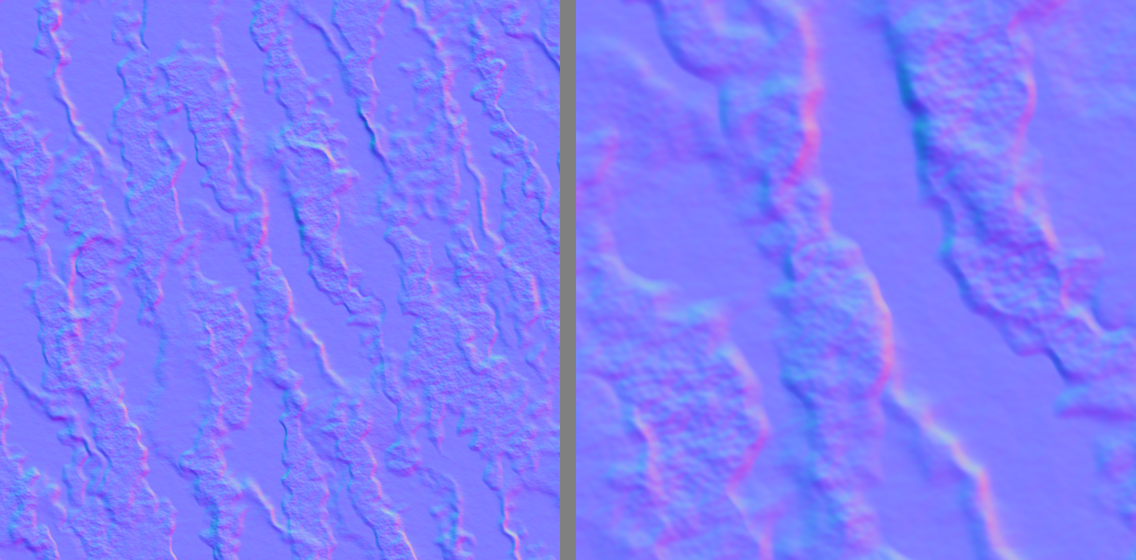
Left, the full canvas; right, a detail of the centre.
Reproduce this texture map procedurally as a Shadertoy shader.

```glsl
// Tangent-space normal map of weathered rock with slanted ridges and crumbly plates.

// Layout, in canvas units
const vec2  GRAIN_DIR     = vec2(0.42, -0.907); // direction the ridges run
const float GRAIN_STRETCH = 2.0;                // elongation along the grain
const float RIDGE_FREQ    = 6.5;
const float PLATE_FREQ    = 14.0;
const float ROUGH_FREQ    = 46.0;
const float WARP_FREQ     = 8.0;
const float WARP_AMOUNT   = 0.040;
const float JAG_FREQ      = 27.0;
const float JAG_AMOUNT    = 0.016;

// Relief heights, in canvas units
const float RIDGE_HEIGHT  = 0.0042;
const float LEDGE_HEIGHT  = 0.0030;
const float PLATE_HEIGHT  = 0.0032;
const float ROUGH_HEIGHT  = 0.0021;
const float FLAT_ROUGH    = 0.16;  // roughness left on smooth ground

const float RIDGE_WIDTH   = 0.075;
const float SAMPLE_STEP   = 0.0011;
const vec2  BASE_TILT     = vec2(0.006, -0.022);

// Random unit vector for a lattice cell
vec2 cellGradient(vec2 cell) {
    uvec2 v = uvec2(ivec2(cell)) * 1664525u + 12345u;
    v.x += v.y * 1664525u;
    v.y += v.x * 1664525u;
    v ^= v >> 16u;
    v.x += v.y * 1664525u;
    v ^= v >> 16u;
    float angle = float(v.x & 65535u) * (6.28319 / 65536.0);
    return vec2(cos(angle), sin(angle));
}

// Gradient noise with a quintic fade
float gradientNoise(vec2 p) {
    vec2 cell = floor(p), f = p - cell;
    vec2 fade = f * f * f * (f * (f * 6.0 - 15.0) + 10.0);
    vec2 e = vec2(0.0, 1.0);
    float a = dot(cellGradient(cell), f);
    float b = dot(cellGradient(cell + e.yx), f - e.yx);
    float c = dot(cellGradient(cell + e.xy), f - e.xy);
    float d = dot(cellGradient(cell + e.yy), f - e.yy);
    return mix(mix(a, b, fade.x), mix(c, d, fade.x), fade.y);
}

float fbm(vec2 p, int octaves) {
    float sum = 0.0, amplitude = 1.0;
    for (int i = 0; i < octaves; i++) {
        sum += amplitude * gradientNoise(p);
        p = mat2(1.6, 1.2, -1.2, 1.6) * p + 7.3;
        amplitude *= 0.5;
    }
    return sum;
}

vec2 noiseOffset(vec2 p) {
    return vec2(fbm(p, 2), fbm(p + 41.7, 2));
}

float rockHeight(vec2 p) {
    // Bend the domain, then align it with the grain
    vec2 w = p + WARP_AMOUNT * noiseOffset(p * WARP_FREQ)
               + JAG_AMOUNT * noiseOffset(p * JAG_FREQ + 13.0);
    vec2 across = vec2(-GRAIN_DIR.y, GRAIN_DIR.x);
    vec2 q = vec2(dot(w, across), dot(w, GRAIN_DIR) / GRAIN_STRETCH);

    // Broken ridges with a ledge on one side
    float level = gradientNoise(q * RIDGE_FREQ + 3.1);
    float presence = smoothstep(-0.25, 0.25, gradientNoise(p * 5.0 + 60.0));
    float crest = exp(-pow(level / RIDGE_WIDTH, 2.0));
    float ledge = smoothstep(-RIDGE_WIDTH, RIDGE_WIDTH, level);

    // Raised plates with crumbled borders
    vec2 plateSpace = mix(w, q, 0.5) * PLATE_FREQ;
    float plateLevel = gradientNoise(plateSpace + 25.0)
                     + 0.22 * gradientNoise(p * 38.0 + 80.0);
    float plate = smoothstep(-0.04, 0.20, plateLevel);

    // Grit, strongest on plates and crests
    float patches = smoothstep(-0.15, 0.3, gradientNoise(p * 11.0 + 90.0));
    float grit = FLAT_ROUGH + (1.0 - FLAT_ROUGH)
               * clamp(plate * (0.45 + 0.55 * patches) + 0.3 * crest, 0.0, 1.0);

    return RIDGE_HEIGHT * crest * presence
         + LEDGE_HEIGHT * ledge
         + PLATE_HEIGHT * plate
         + ROUGH_HEIGHT * grit * fbm(p * ROUGH_FREQ * vec2(0.9, 1.15), 3);
}

void mainImage(out vec4 fragColor, in vec2 fragCoord) {
    vec2 p = fragCoord / iResolution.y;

    // Slope by central differences
    vec2 e = vec2(SAMPLE_STEP, 0.0);
    vec2 slope = vec2(rockHeight(p + e.xy) - rockHeight(p - e.xy),
                      rockHeight(p + e.yx) - rockHeight(p - e.yx)) / (2.0 * SAMPLE_STEP);

    // Pack the unit normal into colour
    vec3 normal = normalize(vec3(BASE_TILT - slope, 1.0));
    fragColor = vec4(normal * 0.5 + 0.5, 1.0);
}
```
